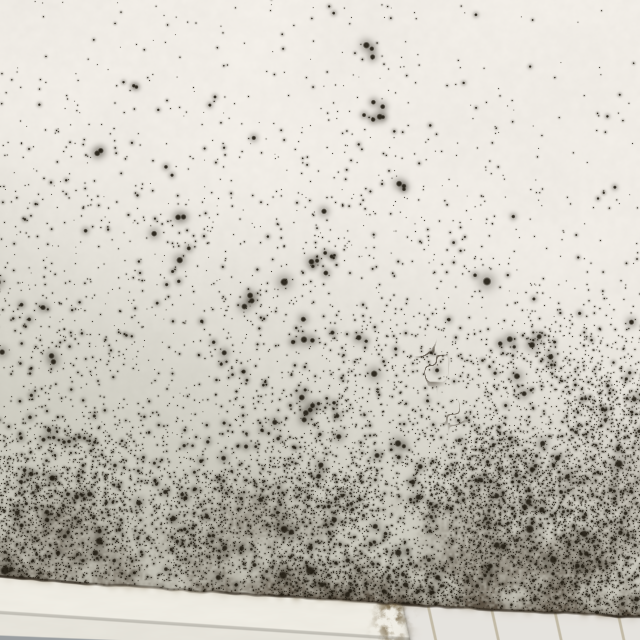
Give the GLSL for this texture, as a Shadertoy shader.

```glsl
// Mould on a pale plaster wall above a white skirting board and tiles.
// Rotated jittered grids scatter soft spots whose odds follow a density field;
// noise adds stains and threads, and slanted lines build the trim below.

float hash(vec2 p) {
    vec3 q = fract(p.xyx * vec3(.1031, .1030, .0973));
    q += dot(q, q.yzx + 33.33);
    return fract((q.x + q.y) * q.z);
}

float noise(vec2 p) {
    vec2 i = floor(p), f = fract(p);
    f = f * f * (3. - 2. * f);
    return mix(mix(hash(i), hash(i + vec2(1, 0)), f.x),
               mix(hash(i + vec2(0, 1)), hash(i + vec2(1, 1)), f.x), f.y);
}

float fbm(vec2 p) {
    float sum = 0., amp = .5;
    for (int i = 0; i < 4; i++) {
        sum += amp * noise(p);
        p = mat2(1.6, 1.2, -1.2, 1.6) * p + 7.3;
        amp *= .5;
    }
    return sum / .9375;
}

float blob(vec2 p, vec2 centre, vec2 size) {
    vec2 d = (p - centre) / size;
    return exp(-dot(d, d));
}

// Opacity of one spot: firm core with a faint halo
float spot(float d, float r, float px) {
    float core = 1. - smoothstep(.5 * r - .5 * px, r + .6 * px, d);
    return max(.93 * core, .3 * exp(-d * d / (r * r * 3.)));
}

float wallFoot(float x) { return .099 - .078 * x + .015 * x * x; }

float colonyTop(float x) { return .24 + .17 * smoothstep(.4, 1., x); }

// Chance of growth: a thick colony low down, thinning upwards
float density(vec2 p) {
    float top = colonyTop(p.x);
    float heavy = smoothstep(top + .16, top - .13, p.y);
    float light = .27 * exp(-4. * max(p.y - .3, 0.));
    light *= mix(1., .45, smoothstep(.6, .85, p.x) * smoothstep(.4, .6, p.y));
    return (.72 * heavy + light) * (.35 + 1.3 * noise(p * 13. + 4.));
}

// Product of the clear gaps left by all scattered spots
float scatteredSpots(vec2 p, float px) {
    float clear = 1., cells = 26.;
    for (int layer = 0; layer < 6; layer++) {
        float k = float(layer), a = 1.3 * k + .4;
        mat2 turn = mat2(cos(a), sin(a), -sin(a), cos(a));
        vec2 q = turn * p * cells;
        float odds = min(.13 + .19 * k, .85);
        for (int j = 0; j < 9; j++) {
            vec2 id = floor(q) + vec2(j % 3 - 1, j / 3 - 1);
            vec2 seed = id + 57. * k + 211.;
            vec2 centre = id + vec2(hash(seed + 3.7), hash(seed + 91.3));
            float r = (.09 + .13 * hash(seed + 47.1)) / cells;
            if (hash(seed) < odds * density(centre * turn / cells))
                clear *= 1. - spot(length(q - centre) / cells, r, px);
        }
        cells *= 1.45;
    }
    return clear;
}

// Groups of larger spots: centre, spread, count
float clusteredSpots(vec2 p, float px) {
    const vec4 groups[10] = vec4[10](
        vec4(.578, .918, .016, 3), vec4(.588, .828, .026, 6),
        vec4(.629, .715, .014, 3), vec4(.505, .587, .026, 6),
        vec4(.465, .476, .027, 4), vec4(.478, .368, .025, 6),
        vec4(.157, .760, .007, 2), vec4(.390, .529, .022, 2),
        vec4(.815, .445, .040, 6), vec4(.265, .630, .055, 5));
    float clear = 1.;
    for (int g = 0; g < 10; g++) {
        for (int j = 0; j < int(groups[g].w); j++) {
            vec2 seed = vec2(g * 17 + 5, j * 29 + 11);
            float a = 2.4 * float(j) + 6.28 * hash(seed);
            vec2 c = groups[g].xy + groups[g].z * (.4 + .6 * hash(seed + 8.)) * vec2(cos(a), sin(a));
            clear *= 1. - spot(length(p - c), .0036 + .0032 * hash(seed + 19.), px);
        }
    }
    // Chained beads on the left
    for (int j = 0; j < 11; j++) {
        vec2 c = vec2(.068 + .008 * float(j), .313 + .004 * sin(float(j) * 1.1));
        clear *= 1. - spot(length(p - c), .0025 + .0018 * hash(c * 900.), px);
    }
    return clear;
}

vec3 wall(vec2 p, float px) {
    float lift = smoothstep(.12, .8, p.y + .3 * (p.x - .4));
    vec3 col = mix(vec3(.79, .785, .74), vec3(.94, .925, .90), lift);
    col += .022 * (fbm(p * 90.) - .5) + .03 * (fbm(p * 5.) - .5);
    // Brown stains gathering toward the foot
    float height = p.y - wallFoot(p.x), top = colonyTop(p.x);
    float stain = .42 * smoothstep(top, .04, p.y) * smoothstep(.25, .7, fbm(p * 16.));
    stain += .25 * blob(p, vec2(.10, .18), vec2(.06, .05)) + .22 * blob(p, vec2(.39, .19), vec2(.08, .05));
    stain += .5 * exp(-height / .016) * (.25 + .75 * smoothstep(.3, .6, p.x)) * (.5 + noise(p * 45.));
    stain *= .6 + .8 * noise(p * 240.);
    col = mix(col, vec3(.30, .255, .20), clamp(stain, 0., .85));
    // Fine wandering threads
    float thread = 1. - smoothstep(.015, .07, abs(noise(p * 55.) - .5));
    float where = blob(p, vec2(.675, .43), vec2(.025, .035)) + .6 * blob(p, vec2(.71, .35), vec2(.03));
    col = mix(col, vec3(.22, .18, .13), .65 * thread * smoothstep(.2, .7, where));
    return mix(vec3(.135, .115, .075), col, scatteredSpots(p, px) * clusteredSpots(p, px));
}

vec3 trim(vec2 p, float px) {
    float slantX = p.x + .22 * (p.y - .04);
    // Skirting board with a groove and a shaded lower corner
    vec3 board = vec3(.935, .925, .89) + .02 * (fbm(p * vec2(20, 90)) - .5);
    float groove = p.y - (.043 - .065 * p.x);
    board -= .16 * (1. - smoothstep(.001, .0025 + px, abs(groove))) + .035 * smoothstep(.002, -.003, groove);
    board = mix(board, vec3(.60, .62, .63), smoothstep(px, -px, p.y - .007 + .04 * p.x));
    // Tiles with slanted grout
    float grout = abs(fract((slantX - .672) / .098 + .5) - .5) * .098;
    vec3 tiles = mix(vec3(.76, .73, .65), vec3(.90, .89, .87), smoothstep(.0008, .002 + px, grout));
    vec3 col = mix(board, tiles, smoothstep(-px, px, slantX - .632));
    col -= .2 * exp(-abs(slantX - .632) / .003);
    // Grime in the corner and along the joint
    float grime = blob(p, vec2(.612, .035), vec2(.022, .04)) * smoothstep(.35, .75, fbm(p * 70.));
    grime += .5 * exp((p.y - wallFoot(p.x)) / .004) * noise(p * 80.);
    return mix(col, vec3(.42, .35, .22), clamp(grime, 0., .8));
}

void mainImage(out vec4 fragColor, in vec2 fragCoord) {
    vec2 p = fragCoord / iResolution.xy;
    float px = 1. / iResolution.y;
    float edge = p.y - wallFoot(p.x) - .003 * (noise(vec2(p.x * 60., 2.)) - .5);
    vec3 col = mix(trim(p, px), wall(p, px), smoothstep(-px, px, edge));
    float joint = 1. - smoothstep(.0005, .002 + px, abs(edge));
    col = mix(col, vec3(.16, .13, .09), joint * (.3 + .6 * noise(vec2(p.x * 25., 9.))));
    fragColor = vec4(clamp(col, 0., 1.), 1.);
}
```
